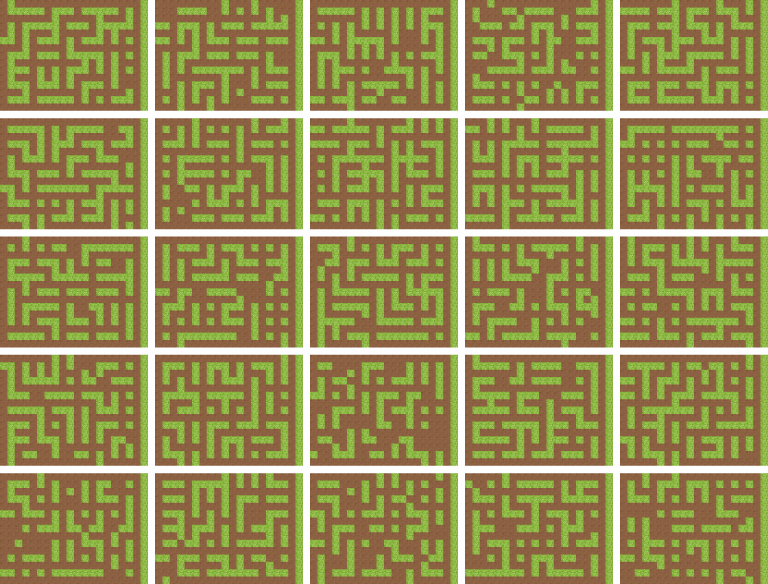
Reproduce this pattern procedurally as a WebGL 1 fragment shader.

```glsl
precision highp float;
// A five by five sheet of small random hedge mazes: grass walls on bare soil, white gutters.
uniform vec2 u_resolution;

float hash(vec2 p) {
  vec3 q = fract(p.xyx * 0.1031);
  q += dot(q, q.yzx + 33.33);
  return fract((q.x + q.y) * q.z);
}

// Side a post grows a hedge on: 0 right, 1 left, 2 down, 3 up, -1 none.
float growth(vec2 post, vec2 panel) {
  if (post.x < 0.0 || post.y < 0.0 || post.x > 18.0 || post.y > 14.0) return -1.0;
  vec2 seed = post + panel * 37.0 + 11.0;
  float branching = mix(0.78, 0.98, hash(panel + 5.0));
  return hash(seed) < branching ? floor(hash(seed + 271.0) * 4.0) : -1.0;
}

// True where a tile of the 20 by 15 maze is hedge; posts stand on odd columns and rows.
bool isHedge(vec2 tile, vec2 panel) {
  if (tile.x > 18.5) return true;
  if (tile.x > 17.5) return false;

  // Gaps, more frequent in some mazes than in others.
  float wear = hash(panel * 3.0 + 17.0);
  if (hash(tile + panel * 41.0 + 503.0) < 0.24 * wear * wear) return false;

  vec2 odd = mod(tile, 2.0);
  if (odd.x + odd.y > 1.5) return true;
  if (odd.x + odd.y < 0.5) return false;
  vec2 along = odd.yx;
  float forward = odd.y > 0.5 ? 0.0 : 2.0;
  return growth(tile - along, panel) == forward
      || growth(tile + along, panel) == forward + 1.0;
}

// Flecked blades, the same on every tile.
vec3 grass(vec2 local) {
  float fleck = hash(floor(local * 8.0) + 61.0);
  vec3 color = vec3(0.55, 0.72, 0.26) + (fleck - 0.5) * vec3(0.20, 0.16, 0.16);
  return mix(color, vec3(0.71, 0.82, 0.52), step(0.94, fleck) * 0.7);
}

// Faint grain with a darker speck at the tile corner.
vec3 soil(vec2 local) {
  float grain = hash(floor(local * 8.0) + 131.0) - 0.5;
  float speck = 1.0 - smoothstep(0.10, 0.20, length(local - 0.14));
  return vec3(0.55, 0.38, 0.26) + grain * 0.05 - speck * 0.05;
}

vec3 sheet(vec2 uv) {
  // Sheet units, measured from the top left.
  vec2 p = vec2(uv.x, 1.0 - uv.y) * vec2(768.0, 585.0);
  vec2 pitch = vec2(155.0, 118.5);
  vec2 panel = floor(p / pitch);
  vec2 inside = p - panel * pitch;
  if (inside.x > 148.0 || inside.y > 111.0) return vec3(0.995);

  vec2 grid = inside / 7.4;
  vec2 tile = floor(grid);
  vec2 local = fract(grid);
  return isHedge(tile, panel) ? grass(local) : soil(local);
}

void main() {
  // Average a 4 by 4 grid of samples to smooth the edges.
  vec3 color = vec3(0.0);
  for (int y = 0; y < 4; y++) {
    for (int x = 0; x < 4; x++) {
      vec2 offset = (vec2(float(x), float(y)) - 1.5) * 0.27;
      vec2 uv = (gl_FragCoord.xy + offset) / u_resolution;
      color += sheet(clamp(uv, 0.0001, 0.9999));
    }
  }
  gl_FragColor = vec4(color / 16.0, 1.0);
}
```
